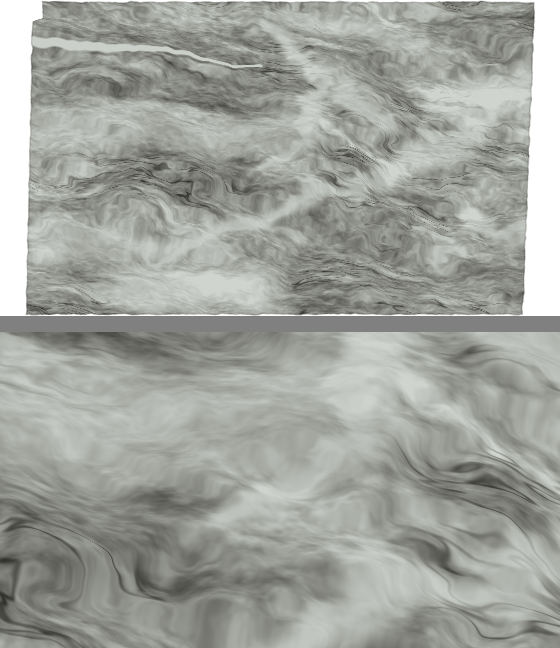
Top, the full canvas; bottom, a detail of the centre.
This texture is drawn by a Shadertoy shader. Its source:

```glsl
// Polished grey marble slab with feathered pale veins on a white background.

const vec3 SHADOW_GREY = vec3(0.20, 0.20, 0.18);
const vec3 MID_GREY = vec3(0.55, 0.56, 0.53);
const vec3 PALE_GREY = vec3(0.81, 0.83, 0.81);
const vec3 BACKGROUND = vec3(1.0);

// Integer hash of a lattice cell, 0 to 1
float hash(vec2 cell) {
    uvec2 k = uvec2(ivec2(cell)) * uvec2(1597u, 3571u);
    uint h = (k.x ^ (k.y << 7)) * 7919u + k.y;
    h = (h ^ (h >> 15)) * 73471u;
    h = (h ^ (h >> 13)) * 91193u;
    h ^= h >> 16;
    return float(h & 65535u) / 65535.0;
}

float noise(vec2 p) {
    vec2 cell = floor(p), f = fract(p);
    f = f * f * (3.0 - 2.0 * f);
    float low = mix(hash(cell), hash(cell + vec2(1, 0)), f.x);
    float high = mix(hash(cell + vec2(0, 1)), hash(cell + vec2(1, 1)), f.x);
    return mix(low, high, f.y);
}

// Layered noise centred on zero
float fbm(vec2 p, int octaves) {
    float sum = 0.0, total = 0.0, amplitude = 1.0;
    for (int i = 0; i < octaves; i++) {
        sum += amplitude * (noise(p) - 0.5);
        total += amplitude;
        amplitude *= 0.55;
        p = mat2(1.98, 0.16, -0.16, 1.98) * p + 17.3;
    }
    return sum / total;
}

float segmentDistance(vec2 p, vec2 a, vec2 b) {
    vec2 ab = b - a;
    return length(p - a - ab * clamp(dot(p - a, ab) / dot(ab, ab), 0.0, 1.0));
}

float band(vec2 p, vec2 a, vec2 b, float width) {
    return 1.0 - smoothstep(width * 0.15, width, segmentDistance(p, a, b));
}

// Thin crack line where the noise crosses its middle value
float thread(vec2 p, float width) {
    return 1.0 - smoothstep(0.0, width, abs(fbm(p, 3)));
}

float paleVeins(vec2 p) {
    // Long rising vein
    float v = band(p, vec2(0.50, 0.18), vec2(0.76, 0.30), 0.050);
    v = max(v, band(p, vec2(0.76, 0.30), vec2(1.11, 0.43), 0.050));
    v = max(v, band(p, vec2(1.11, 0.43), vec2(1.30, 0.49), 0.060));
    v = max(v, band(p, vec2(1.30, 0.49), vec2(1.50, 0.59), 0.085));
    v = max(v, band(p, vec2(1.50, 0.59), vec2(1.66, 0.77), 0.075));
    v = max(v, band(p, vec2(1.38, 0.66), vec2(1.56, 0.68), 0.110) * 0.85);
    // Falling branches
    v = max(v, band(p, vec2(0.86, 0.88), vec2(1.02, 0.76), 0.050));
    v = max(v, band(p, vec2(1.02, 0.76), vec2(1.23, 0.61), 0.060));
    v = max(v, band(p, vec2(1.05, 0.72), vec2(0.96, 0.55), 0.065));
    v = max(v, band(p, vec2(0.96, 0.55), vec2(0.84, 0.46), 0.045));
    v = max(v, band(p, vec2(0.94, 0.93), vec2(1.32, 0.86), 0.060) * 0.65);
    // Cloudy patches
    v = max(v, band(p, vec2(0.14, 0.62), vec2(0.92, 0.57), 0.110) * 0.65);
    v = max(v, band(p, vec2(0.10, 0.24), vec2(0.56, 0.22), 0.070) * 0.85);
    v = max(v, band(p, vec2(0.36, 0.09), vec2(0.80, 0.09), 0.120) * 0.95);
    v = max(v, band(p, vec2(1.47, 0.28), vec2(1.66, 0.25), 0.035));
    return v;
}

float darkBands(vec2 p) {
    float d = band(p, vec2(0.20, 0.78), vec2(0.97, 0.71), 0.120);
    d = max(d, band(p, vec2(0.18, 0.51), vec2(0.75, 0.43), 0.110));
    d = max(d, band(p, vec2(0.90, 0.31), vec2(1.25, 0.27), 0.100));
    d = max(d, band(p, vec2(0.85, 0.15), vec2(1.30, 0.05), 0.120));
    d = max(d, band(p, vec2(1.20, 0.76), vec2(1.33, 0.61), 0.090));
    return max(d, band(p, vec2(1.32, 0.43), vec2(1.55, 0.32), 0.080));
}

// Signed distance to the roughly sawn slab, with a chipped upper corner
float slabDistance(vec2 p) {
    float rough = 0.008 * fbm(p * 38.0, 3);
    float left = mix(0.086, 0.106, p.y) + 0.032 * smoothstep(0.930, 0.945, p.y);
    float right = mix(1.657, 1.696, p.y);
    vec2 outside = max(vec2(left, 0.005) - p, p - vec2(right, 0.994));
    return max(outside.x, outside.y) + rough;
}

float stoneTone(vec2 p) {
    // Bent grain coordinates, falling gently to the right
    vec2 grainPos = mat2(0.978, 0.208, -0.208, 0.978) * p;
    float bend = fbm(grainPos * vec2(2.4, 4.5) + 3.0, 4);
    grainPos.y += 0.24 * bend + 0.045 * fbm(grainPos * vec2(9.0, 16.0), 3);
    float streaks = fbm(grainPos * vec2(5.0, 30.0), 5);
    float grain = fbm(grainPos * vec2(48.0, 115.0), 3);
    float clouds = fbm(grainPos * vec2(3.0, 8.0) + 41.0, 4);

    // Warped veins with edges drawn out along the grain
    vec2 veinPos = p + 0.14 * vec2(fbm(p * 5.0 + 9.0, 4), fbm(p * 6.0 + 27.0, 4));
    veinPos += streaks * vec2(0.13, -0.05);
    float pale = paleVeins(veinPos);
    float dark = darkBands(veinPos) * (1.0 - pale);
    float wisps = smoothstep(0.10, 0.26, fbm(grainPos * vec2(6.0, 19.0) + 63.0, 4));
    pale = max(pale, 0.7 * wisps);

    float texture_ = 0.42 * streaks + 0.30 * grain;
    float tone = 0.595 + 0.18 * pale - 0.075 * dark + 0.26 * clouds;
    tone += texture_ * mix(1.0, 0.35, pale);

    // Dark mineral threads gathered in patches
    float patches = smoothstep(-0.02, 0.20, fbm(grainPos * vec2(4.0, 12.0) + 85.0, 3));
    float threads = thread(grainPos * vec2(7.0, 42.0) + 11.0, 0.055);
    tone -= 0.20 * threads * patches * (1.0 - 0.6 * pale);

    // Narrow bright seam with a dark upper rim
    vec2 seamPos = p + vec2(0.0, 0.035 * fbm(p * vec2(12.0, 5.0), 3));
    float seam = min(segmentDistance(seamPos, vec2(0.11, 0.865), vec2(0.42, 0.850)),
                     segmentDistance(seamPos, vec2(0.42, 0.850), vec2(0.83, 0.785)));
    float seamWidth = mix(0.019, 0.005, smoothstep(0.12, 0.80, p.x));
    float rim = 1.0 - smoothstep(0.0, 0.008, abs(seam - seamWidth - 0.004));
    tone -= 0.20 * rim * smoothstep(-0.15, 0.12, streaks + clouds);
    return mix(tone, 0.80, 1.0 - smoothstep(seamWidth * 0.6, seamWidth, seam));
}

vec3 stoneColor(float tone) {
    vec3 lower = mix(SHADOW_GREY, MID_GREY, smoothstep(0.0, 1.0, 0.0) + clamp((tone - 0.20) / 0.35, 0.0, 1.0));
    return mix(lower, PALE_GREY, clamp((tone - 0.55) / 0.27, 0.0, 1.0));
}

void mainImage(out vec4 fragColor, in vec2 fragCoord) {
    vec2 p = (fragCoord - 0.5 * iResolution.xy) / iResolution.y + vec2(0.889, 0.5);
    float pixel = 1.0 / iResolution.y;
    float edge = slabDistance(p);
    float tone = stoneTone(p) - 0.12 * smoothstep(-0.007, 0.0, edge);
    float coverage = 1.0 - smoothstep(-pixel, pixel, edge);
    fragColor = vec4(mix(BACKGROUND, stoneColor(tone), coverage), 1.0);
}
```
